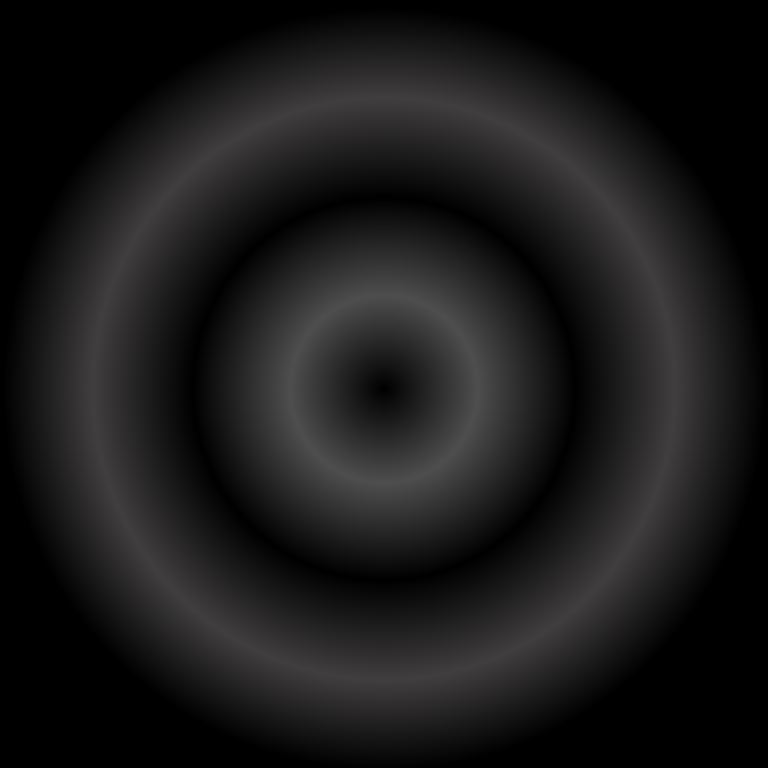
A Shadertoy shader for this background:

```glsl
// Linear ridge: 0 at inner, 1 at crest, back to 0 at outer
float ridge(float radius, float inner, float crest, float outer) {
    float rise = (radius - inner) / (crest - inner);
    float fall = (outer - radius) / (outer - crest);
    return clamp(min(rise, fall), 0.0, 1.0);
}

// Light of one soft ring; bounds holds inner, crest and outer radius
vec3 ringGlow(float radius, vec3 bounds, vec3 color) {
    return color * ridge(radius, bounds.x, bounds.y, bounds.z);
}

void mainImage(out vec4 fragColor, in vec2 fragCoord) {
    const vec2 center = vec2(0.5, 0.4935);
    const vec3 innerGray = vec3(0.305, 0.305, 0.305);
    const vec3 outerGray = vec3(0.252, 0.243, 0.248);

    // Distance from the ring center in canvas units
    vec2 uv = fragCoord / iResolution.xy;
    vec2 offset = uv - center;
    offset.x *= iResolution.x / iResolution.y;
    float radius = length(offset);

    // Two concentric glows on black
    vec3 color = ringGlow(radius, vec3(0.0, 0.122, 0.249), innerGray);
    color += ringGlow(radius, vec3(0.249, 0.379, 0.496), outerGray);

    fragColor = vec4(color, 1.0);
}
```
